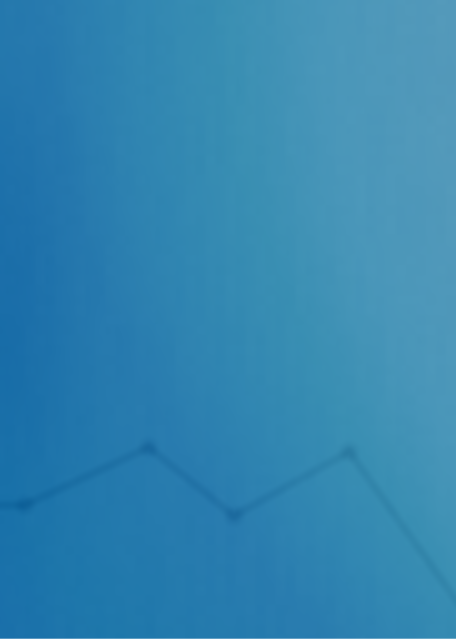
Give the GLSL for this background, as a WebGL 1 fragment shader.

```glsl
precision highp float;

uniform vec2 u_resolution;

const vec3 DEEP_BLUE = vec3(0.11, 0.445, 0.67);
const vec3 SEA_BLUE = vec3(0.12, 0.47, 0.67);
const vec3 MID_BLUE = vec3(0.16, 0.485, 0.685);
const vec3 SOFT_BLUE = vec3(0.19, 0.525, 0.695);
const vec3 TEAL = vec3(0.225, 0.56, 0.70);
const vec3 SKY = vec3(0.285, 0.588, 0.725);
const vec3 PALE = vec3(0.33, 0.602, 0.73);
const vec3 RIM_WHITE = vec3(1.0);
const vec3 EDGE_SHADE = vec3(0.042, 0.05, 0.018);
const vec3 LINE_SHADE = vec3(0.026, 0.034, 0.032);
const vec3 NODE_SHADE = vec3(0.025, 0.035, 0.03);

const float BEND = 0.6;            // rightward sweep of the gradient
const vec2 SHADE_CENTER = vec2(0.0, 0.52);
const vec2 SHADE_SIZE = vec2(0.17, 0.36);
const float LINE_WIDTH = 0.017;
const float NODE_RADIUS = 0.03;
const float RIM_HEIGHT = 0.002;
const vec2 STREAK_CELLS = vec2(45.5, 9.0);
const vec2 BLOCK_CELLS = vec2(45.5, 64.0);
const vec3 STREAK_TINT = vec3(0.008, 0.006, 0.002);
const vec3 BLOCK_TINT = vec3(0.005);
const int POINTS = 6;

float hash(vec2 p) {
  return fract(sin(dot(p, vec2(12.99, 78.23))) * 43758.5);
}

// Value noise with flat cells and short soft borders, from -0.5 to 0.5
float cellNoise(vec2 p) {
  vec2 i = floor(p);
  vec2 f = smoothstep(0.25, 0.75, fract(p));
  float low = mix(hash(i), hash(i + vec2(1.0, 0.0)), f.x);
  float high = mix(hash(i + vec2(0.0, 1.0)), hash(i + 1.0), f.x);
  return mix(low, high, f.y) - 0.5;
}

float ramp(float a, float b, float t) {
  return clamp((t - a) / (b - a), 0.0, 1.0);
}

vec3 gradient(float t) {
  vec3 c = mix(DEEP_BLUE, SEA_BLUE, ramp(-0.6, -0.35, t));
  c = mix(c, MID_BLUE, ramp(-0.35, 0.1, t));
  c = mix(c, SOFT_BLUE, ramp(0.1, 0.3, t));
  c = mix(c, TEAL, ramp(0.3, 0.5, t));
  c = mix(c, SKY, ramp(0.5, 0.7, t));
  return mix(c, PALE, ramp(0.7, 1.0, t));
}

float segmentDistance(vec2 p, vec2 a, vec2 b) {
  vec2 ab = b - a;
  float h = clamp(dot(p - a, ab) / dot(ab, ab), 0.0, 1.0);
  return length(p - a - ab * h);
}

// Corners of the chart line, in fractions of the canvas
vec2 chartPoint(int i) {
  if (i == 0) return vec2(-0.05, 0.209);
  if (i == 1) return vec2(0.055, 0.211);
  if (i == 2) return vec2(0.326, 0.301);
  if (i == 3) return vec2(0.513, 0.194);
  if (i == 4) return vec2(0.766, 0.294);
  return vec2(1.03, 0.033);
}

void main() {
  vec2 uv = gl_FragCoord.xy / u_resolution;
  vec2 aspect = vec2(1.0, u_resolution.y / u_resolution.x);
  float drop = 1.0 - uv.y;

  // Curved sweep from deep blue to pale blue
  vec3 color = gradient(uv.x - BEND * drop * drop);

  // Darker left side
  vec2 q = (uv - SHADE_CENTER) / SHADE_SIZE;
  color -= EDGE_SHADE * exp(-dot(q, q));

  // Faint upright streaks and square mottling
  color += STREAK_TINT * cellNoise(uv * STREAK_CELLS);
  color += BLOCK_TINT * cellNoise(uv * BLOCK_CELLS + 17.0);

  // Soft chart line and nodes
  vec2 p = uv * aspect;
  vec2 previous = chartPoint(0) * aspect;
  float lineDistance = 10.0;
  float nodeDistance = 10.0;
  for (int i = 1; i < POINTS; i++) {
    vec2 current = chartPoint(i) * aspect;
    lineDistance = min(lineDistance, segmentDistance(p, previous, current));
    nodeDistance = min(nodeDistance, length(p - current));
    previous = current;
  }
  color -= LINE_SHADE * (1.0 - smoothstep(0.0, LINE_WIDTH, lineDistance));
  color -= NODE_SHADE * (1.0 - smoothstep(0.2 * NODE_RADIUS, NODE_RADIUS, nodeDistance));

  // Thin white rim along the bottom, one pixel soft at its upper edge
  float rim = clamp((RIM_HEIGHT - uv.y) * u_resolution.y + 0.5, 0.0, 1.0);
  color = mix(color, RIM_WHITE, rim);

  gl_FragColor = vec4(color, 1.0);
}
```
